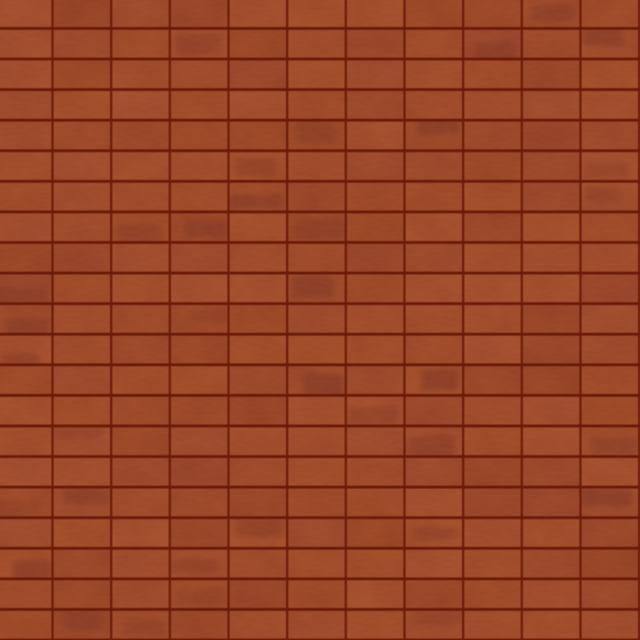
Reproduce this texture procedurally as a Shadertoy shader.

```glsl
// A wall of stacked terracotta tiles with thin, soft, dark red joints.
// Each cell of a grid gets its own shade from a hash; gradient noise adds
// cloudy firing marks, and some tiles carry a faint, wide smudge.

#define GRID vec2(10.91, 20.93)      // tiles across and down
#define GRID_SHIFT vec2(0.105, 0.0)  // grid phase, in tiles
#define JOINT_CORE 0.0002            // half width of the solid joint
#define JOINT_EDGE 0.0042            // half width where the joint has faded
#define JOINT_SLIM 0.85              // upright joints relative to level ones
#define SMUDGE_SHARE 0.15            // share of tiles with a smudge
#define SHADE_RANGE 0.65             // spread of shade between tiles
#define CLOUD_AMOUNT 0.40            // strength of shade drift in a tile
#define GRAIN_AMOUNT 0.014           // strength of the fine level grain

const vec3 CLAY_DARK = vec3(0.580, 0.258, 0.157);
const vec3 CLAY_LIGHT = vec3(0.642, 0.310, 0.178);
const vec3 SMUDGE_COLOR = vec3(0.550, 0.245, 0.155);
const vec3 JOINT_COLOR = vec3(0.415, 0.100, 0.030);

// Three independent random values per cell
vec3 hash3(vec2 p) {
    vec3 q = fract(p.xyx * vec3(0.1031, 0.1030, 0.0973));
    q += dot(q, q.yxz + 33.33);
    return fract((q.xxy + q.yzz) * q.zyx);
}

float cornerSlope(vec2 corner, vec2 offset) {
    float angle = 6.28318 * hash3(corner + 57.0).x;
    return dot(vec2(cos(angle), sin(angle)), offset);
}

// Gradient noise, about -0.7 to 0.7
float gradientNoise(vec2 p) {
    vec2 i = floor(p), f = fract(p);
    vec2 u = f * f * f * (f * (f * 6.0 - 15.0) + 10.0);
    vec2 e = vec2(1.0, 0.0);
    float low = mix(cornerSlope(i, f), cornerSlope(i + e.xy, f - e.xy), u.x);
    float high = mix(cornerSlope(i + e.yx, f - e.yx),
                     cornerSlope(i + e.xx, f - e.xx), u.x);
    return mix(low, high, u.y);
}

// Joint coverage at a distance from its centre line
float joint(float dist, float width, float pixel) {
    float core = JOINT_CORE * width;
    float edge = max(JOINT_EDGE * width, core + pixel);
    return 1.0 - smoothstep(core, edge, dist);
}

// Wide soft band at a random height in some of the tiles
float smudge(vec2 local, vec2 tile, float cloud) {
    vec3 place = hash3(tile + 211.0);
    vec3 chance = hash3(tile + 401.0);
    vec2 center = vec2(mix(0.35, 0.65, place.x), mix(0.1, 0.9, place.y));
    vec2 halfSize = vec2(mix(0.2, 0.35, place.z), mix(0.05, 0.2, chance.y));
    vec2 outside = max(abs(local - center) - halfSize, 0.0);
    float dist = length(outside / vec2(0.22, 0.32)) + 0.3 * cloud;
    float strength = mix(0.4, 0.9, chance.z);
    return step(chance.x, SMUDGE_SHARE) * strength
         * (1.0 - smoothstep(0.0, 1.0, dist));
}

void mainImage(out vec4 fragColor, in vec2 fragCoord) {
    vec2 uv = fragCoord / iResolution.xy;
    float pixel = 1.0 / min(iResolution.x, iResolution.y);

    vec2 grid = uv * GRID + GRID_SHIFT;
    vec2 tile = floor(grid);
    vec2 local = fract(grid);
    vec3 rnd = hash3(tile + 11.0);

    // Tile shade: mostly light, drifting slowly within each tile
    float cloud = gradientNoise(local * vec2(1.7, 1.1) + tile * 7.0 + rnd.xy);
    float shade = 0.92 - SHADE_RANGE * rnd.x * sqrt(rnd.x);
    shade += CLOUD_AMOUNT * cloud;
    vec3 color = mix(CLAY_DARK, CLAY_LIGHT, clamp(shade, 0.0, 1.1));
    color += (rnd.z - 0.5) * vec3(0.002, 0.002, 0.020);

    // Wear: smudges and a faint level grain
    color = mix(color, SMUDGE_COLOR, smudge(local, tile, cloud));
    color += GRAIN_AMOUNT * gradientNoise(uv * vec2(60.0, 190.0));

    // Joints, measured in canvas units
    vec2 dist = min(local, 1.0 - local) / GRID;
    float upright = joint(dist.x, JOINT_SLIM, pixel);
    float level = joint(dist.y, 1.0, pixel);
    float cover = 1.0 - (1.0 - 0.88 * upright) * (1.0 - level);
    color = mix(color, JOINT_COLOR, cover);

    fragColor = vec4(color, 1.0);
}
```
